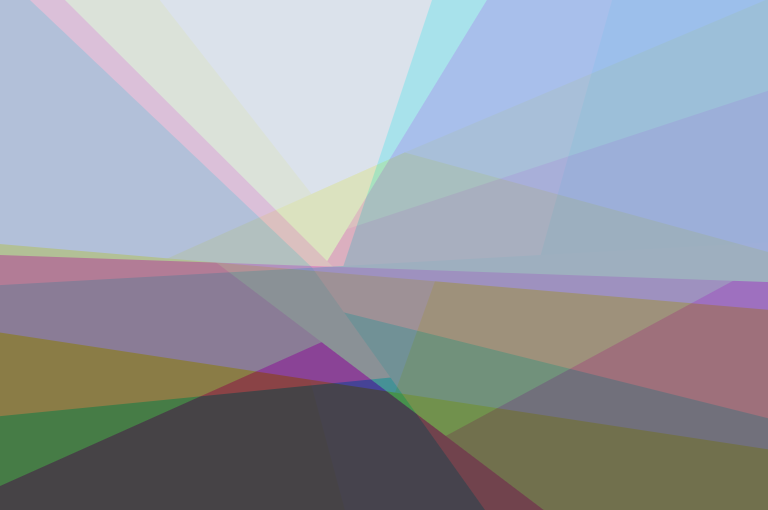
Give the GLSL for this background, as a WebGL 2 fragment shader.

```glsl
#version 300 es
precision highp float;
// Translucent shards meeting near a horizon. Each colour channel is its own
// flat partition of the canvas, cut by straight edges; the three partitions
// overlap to give the many mixed tints. Points are fractions of the canvas.

uniform vec2 u_resolution;
out vec4 outColor;

// Levels of each channel, from left to right, sky then ground
const vec4 RED_SKY = vec4(178.0, 219.0, 168.0, 156.0) / 255.0;
const vec4 RED_GROUND = vec4(138.0, 70.0, 158.0, 113.0) / 255.0;
const vec4 GREEN_SKY = vec4(192.0, 226.0, 191.0, 175.0) / 255.0;
const vec4 GREEN_GROUND = vec4(124.0, 67.0, 145.0, 112.0) / 255.0;
const vec3 BLUE_SKY = vec3(217.0, 235.0, 191.0) / 255.0;
const vec4 BLUE_GROUND = vec4(150.0, 123.0, 70.0, 77.0) / 255.0;

// Points where edges of one channel meet
const vec2 RED_HUB = vec2(0.406, 0.476);
const vec2 GREEN_APEX = vec2(0.426, 0.488);
const vec2 BLUE_PEAK = vec2(0.527, 0.701);

// Smooth coverage of the half plane to the left of the ray from a to b
float leftOf(vec2 a, vec2 b) {
  vec2 normal = vec2(a.y - b.y, b.x - a.x);
  vec2 uv = gl_FragCoord.xy / u_resolution;
  float pixelStep = length(normal / u_resolution);
  return clamp(dot(uv - a, normal) / pixelStep + 0.5, 0.0, 1.0);
}

float pick(float mask, float inside, float outside) {
  return mix(outside, inside, mask);
}

float redChannel() {
  float sky = pick(leftOf(RED_HUB, vec2(0.039, 1.0)), RED_SKY.x,
              pick(leftOf(vec2(0.447, 0.478), vec2(0.5625, 1.0)), RED_SKY.y,
              pick(leftOf(vec2(0.704, 0.5), vec2(0.797, 1.0)), RED_SKY.z, RED_SKY.w)));
  float west = pick(leftOf(vec2(0.0, 0.184), vec2(0.51, 0.26)), RED_GROUND.x, RED_GROUND.y);
  float east = pick(leftOf(vec2(0.449, 0.387), vec2(1.0, 0.18)), RED_GROUND.z, RED_GROUND.w);
  float ground = pick(leftOf(vec2(0.6315, 0.0), RED_HUB), west, east);
  return pick(leftOf(vec2(0.0, 0.441), vec2(0.704, 0.5)), sky, ground);
}

float greenChannel() {
  float sky = pick(leftOf(GREEN_APEX, vec2(0.0846, 1.0)), GREEN_SKY.x,
              pick(leftOf(GREEN_APEX, vec2(0.634, 1.0)), GREEN_SKY.y,
              pick(leftOf(vec2(0.452, 0.551), vec2(1.0, 0.822)), GREEN_SKY.z, GREEN_SKY.w)));
  float west = pick(leftOf(vec2(0.0, 0.047), vec2(0.417, 0.328)), GREEN_GROUND.x, GREEN_GROUND.y);
  float east = pick(leftOf(vec2(0.582, 0.1465), vec2(0.954, 0.449)), GREEN_GROUND.z, GREEN_GROUND.w);
  float ground = pick(leftOf(vec2(0.708, 0.0), vec2(0.28, 0.487)), west, east);
  return pick(leftOf(vec2(0.0, 0.5), vec2(1.0, 0.447)), sky, ground);
}

float blueChannel() {
  // The peak: a rising ridge that carries on, and a falling east slope
  float westSlope = leftOf(vec2(0.228, 0.5), BLUE_PEAK);
  float ridge = max(westSlope, leftOf(BLUE_PEAK, vec2(1.0, 1.002)));
  float eastSlope = leftOf(BLUE_PEAK, vec2(1.0, 0.506));
  float high = pick(leftOf(vec2(0.406, 0.619), vec2(0.208, 1.0)), BLUE_SKY.x, BLUE_SKY.y);
  float sky = pick(max(westSlope, eastSlope), pick(ridge, high, BLUE_SKY.x), BLUE_SKY.z);
  // Two bands of ground, each split once
  float upper = pick(leftOf(vec2(0.521, 0.258), vec2(0.566, 0.447)), BLUE_GROUND.x, BLUE_GROUND.y);
  float lower = pick(leftOf(vec2(0.449, 0.0), vec2(0.406, 0.242)), BLUE_GROUND.z, BLUE_GROUND.w);
  float ground = pick(leftOf(vec2(0.0, 0.348), vec2(1.0, 0.119)), upper, lower);
  return pick(leftOf(vec2(0.0, 0.5215), vec2(1.0, 0.3926)), sky, ground);
}

void main() {
  outColor = vec4(redChannel(), greenChannel(), blueChannel(), 1.0);
}
```
